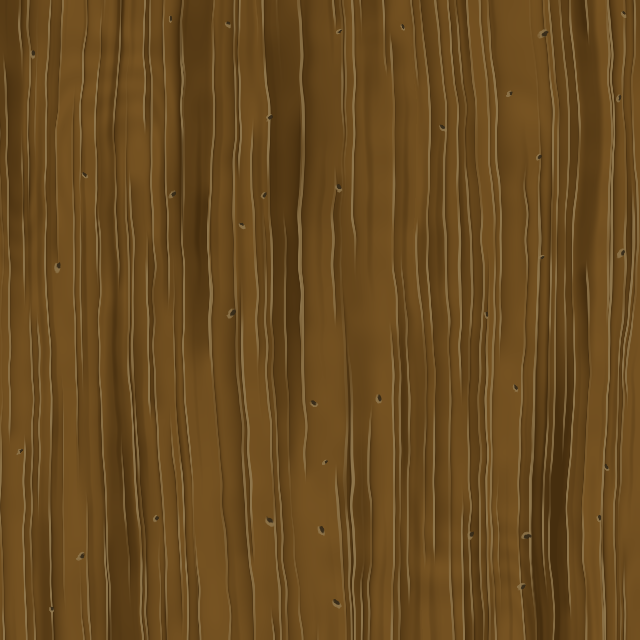
A WebGL 2 fragment shader for this texture:

```glsl
#version 300 es
precision highp float;
// Weathered brown wood: long upright fibres with lit ridges, crisp shadows and small pits.
uniform vec2 u_resolution;
out vec4 fragColor;

const vec3 BASE = vec3(0.452, 0.316, 0.128);
const vec3 DARK = vec3(0.275, 0.180, 0.055);
const vec3 LIGHT = vec3(0.570, 0.475, 0.310);
const vec3 PIT = vec3(0.170, 0.130, 0.070);

float hash(vec2 p) {
    return fract(sin(dot(p, vec2(127.1, 311.7))) * 43758.5453);
}

float noise(vec2 p) {
    vec2 cell = floor(p);
    vec2 f = fract(p);
    f = f * f * (3.0 - 2.0 * f);
    float low = mix(hash(cell), hash(cell + vec2(1.0, 0.0)), f.x);
    float high = mix(hash(cell + vec2(0.0, 1.0)), hash(cell + 1.0), f.x);
    return mix(low, high, f.y);
}

// Bends the fibres sideways, from a broad lean down to a fine wobble.
float bend(vec2 p) {
    float lean = 0.055 * (noise(vec2(p.x * 3.0, p.y * 1.3) + 4.0) - 0.5);
    float sway = 0.016 * (noise(vec2(p.x * 12.0, p.y * 5.0)) - 0.5);
    float wobble = 0.0045 * (noise(vec2(p.x * 45.0, p.y * 24.0)) - 0.5);
    return p.x + lean + sway + wobble;
}

// Returns (ridge light, shadow) for one set of broken upright edges.
vec2 fibres(float x, float y, float count, float seed) {
    vec2 result = vec2(0.0);
    float cell = floor(x * count);
    for (float i = -1.0; i <= 1.0; i++) {
        float id = cell + i;
        float pick = hash(vec2(id, seed));
        float reach = hash(vec2(id, seed + 3.0));
        float side = hash(vec2(id, seed + 5.0)) < 0.65 ? 1.0 : -1.0;
        float edge = (id + 0.1 + 0.8 * pick) / count;
        float d = (x - edge) * side;

        // Each edge fades in and out along its length, its glint more often.
        float life = noise(vec2(id * 7.0 + seed, y * (2.0 + 3.0 * reach) + pick * 20.0));
        float present = smoothstep(0.30, 0.48, life);
        float glint = smoothstep(0.10, 0.55, noise(vec2(id * 3.0 + seed, y * 13.0)));
        float width = 0.0019 * (0.5 + 0.5 * present);
        float ridge = 1.0 - smoothstep(width * 0.5, width + 0.0004, abs(d));

        // A narrow groove lies beside the ridge, then a slower falloff.
        float groove = exp(-max(d - 0.002, 0.0) / 0.0025);
        float fall = exp(-max(d, 0.0) / mix(0.004, 0.016, reach * reach));
        float shadow = max(groove, 0.8 * fall) * smoothstep(0.0008, 0.002, d);
        result = max(result, present * vec2(ridge * (0.25 + 0.75 * glint), shadow * (0.7 + 0.3 * pick)));
    }
    return result;
}

// Returns (pale rim, dark core) of sparse slanted ragged pits.
vec2 pits(vec2 p, float count) {
    vec2 cell = floor(p * count);
    float pick = hash(cell + 31.0);
    vec2 jitter = vec2(hash(cell + 7.0), hash(cell + 13.0));
    vec2 q = p - (cell + 0.15 + 0.7 * jitter) / count;
    float angle = 2.4 * (hash(cell + 19.0) - 0.5);
    q = mat2(cos(angle), sin(angle), -sin(angle), cos(angle)) * q;
    q.y *= 0.6;
    q += 0.002 * (noise(p * 300.0) - 0.5);
    float radius = mix(0.0022, 0.0046, hash(cell + 23.0));
    float core = 1.0 - smoothstep(radius * 0.5, radius, length(q));
    float rim = 1.0 - smoothstep(radius * 0.9, radius * 1.4, length(q + radius * vec2(0.6, 0.3)));
    return vec2(rim * 0.8, core * 0.85) * step(pick, 0.5);
}

void main() {
    vec2 p = gl_FragCoord.xy / u_resolution;
    float x = bend(p);

    // Dark strips, soft streaks, small mottling and faint curling figure.
    float band = smoothstep(0.60, 0.85, noise(vec2(x * 22.0, p.y * 1.3) + 9.0));
    float streak = smoothstep(0.60, 0.95, noise(vec2(x * 95.0, p.y * 3.0)));
    float mottle = noise(vec2(x * 40.0, p.y * 24.0));
    float swirl = noise(vec2(x * 9.0, p.y * 4.0) + 17.0);
    float figure = sin(swirl * 45.0) * smoothstep(0.45, 0.75, noise(p * 5.0 + 40.0));

    // Two sizes of fibre edges.
    vec2 coarse = fibres(x, p.y, 24.0, 2.0);
    vec2 fine = fibres(x + 0.004 * noise(p * 8.0), p.y, 36.0, 51.0);
    float ridge = max(coarse.x, fine.x * 0.85);
    float shadow = 1.0 - (1.0 - coarse.y) * (1.0 - 0.85 * fine.y);

    float shade = 0.55 * band + 0.95 * shadow + 0.30 * streak;
    shade += 0.12 * (mottle - 0.5) + 0.06 * figure;
    vec3 colour = mix(BASE, DARK, clamp(shade, -0.08, 1.0));
    colour = mix(colour, LIGHT, ridge * 0.92);

    vec2 pit = pits(p, 9.0);
    colour = mix(colour, LIGHT, pit.x);
    colour = mix(colour, PIT, pit.y);
    fragColor = vec4(colour, 1.0);
}
```
